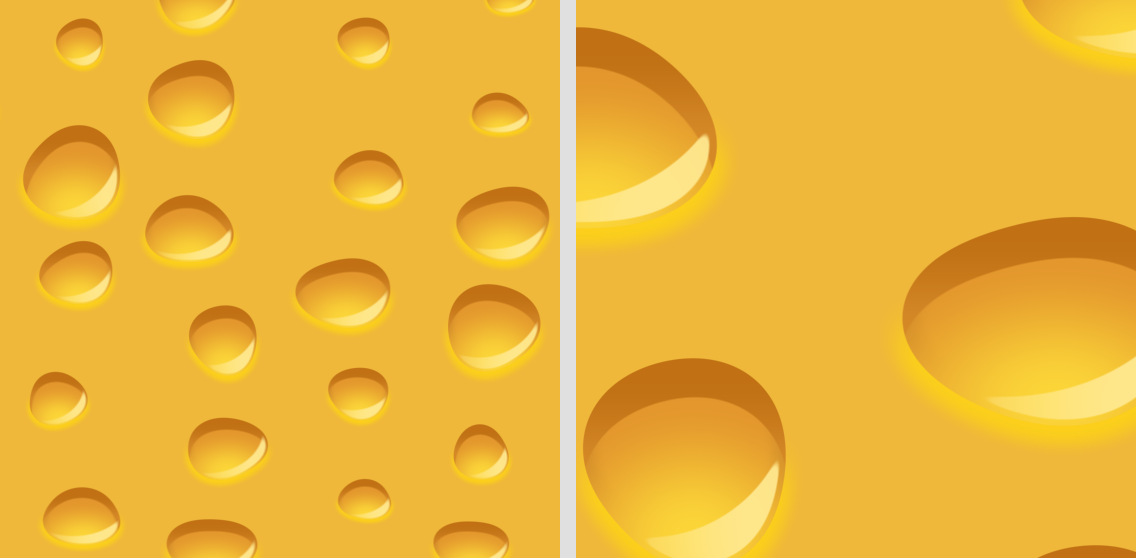
Left, the full canvas; right, a detail of the centre.
Give the GLSL for this texture, as a Shadertoy shader.

```glsl
// Cheese surface: flat amber with scattered glossy, egg-shaped holes.
// Holes sit on a jittered, staggered grid; each is a wobbly ellipse with a
// dark upper crescent, a warm inner gradient, a pale gloss and a glow below.

#define GRID vec2(4.0, 5.0)
#define JITTER vec2(0.34, 0.28)
#define MIN_RADIUS 0.041
#define MAX_RADIUS 0.089
#define CRESCENT_DEPTH 0.40
#define GLOW_REACH 0.30
#define CHEESE vec3(0.937, 0.720, 0.228)
#define SHADE vec3(0.755, 0.445, 0.080)
#define AMBER vec3(0.890, 0.590, 0.175)
#define YELLOW vec3(0.985, 0.835, 0.220)
#define GLOW vec3(0.985, 0.815, 0.100)
#define GLOSS vec3(1.000, 0.915, 0.570)

float hash(vec2 cell, float salt) {
    return fract(sin(dot(cell, vec2(127.1, 311.7)) + salt * 74.7) * 43758.5453);
}

// Distance to a unit circle whose radius wobbles into an egg shape.
float eggDistance(vec2 q, vec2 phase) {
    float angle = atan(q.y, q.x);
    float radius = 1.0 + 0.035 * cos(2.0 * angle + phase.x)
                       + 0.045 * cos(3.0 * angle + phase.y);
    return length(q) - radius;
}

float smoothMax(float a, float b, float k) {
    float h = max(k - abs(a - b), 0.0) / k;
    return max(a, b) + h * h * k * 0.25;
}

float cover(float d, float soft) {
    return 1.0 - smoothstep(-soft, soft, d);
}

vec2 rotate(vec2 v, float a) {
    return vec2(v.x * cos(a) - v.y * sin(a), v.x * sin(a) + v.y * cos(a));
}

// Interior colour; q spans -1..1 over the hole, rim is its edge distance.
vec3 holeColor(vec2 q, float rim, vec2 phase, float tilt, float soft) {
    // Shadowed wall, darkest at the top
    vec3 wall = mix(SHADE + vec3(0.08, 0.09, 0.07), SHADE, smoothstep(-0.1, 0.75, q.y));

    // Lit floor, glowing from the bottom
    float heat = 1.0 - smoothstep(0.05, 1.35, length((q - vec2(0.05, -0.75)) * vec2(0.85, 1.0)));
    vec3 lit = mix(AMBER, YELLOW, heat);
    lit *= 1.0 - 0.07 * smoothstep(-0.22, 0.0, rim) * smoothstep(-0.6, 0.1, q.y);
    vec2 shifted = rotate(q, tilt * 0.6) + vec2(0.0, CRESCENT_DEPTH);
    vec3 color = mix(wall, lit, cover(eggDistance(shifted, phase) - 0.02, soft * 1.5));

    // Gloss hugging the lower right rim, fading to the left
    vec2 g = rotate(q, tilt);
    float inner = 1.42 - length(g - vec2(-0.35, 0.70));
    float gloss = cover(smoothMax(rim + 0.06, inner, 0.10), soft * 1.5);
    gloss *= mix(0.35, 0.92, smoothstep(-0.65, 0.55, g.x));
    return mix(color, GLOSS, gloss);
}

void mainImage(out vec4 fragColor, in vec2 fragCoord) {
    vec2 p = fragCoord / iResolution.y;
    float pixel = 1.0 / iResolution.y;
    vec3 color = CHEESE;

    for (int i = -1; i <= 1; i++)
    for (int j = -1; j <= 1; j++) {
        // Alternate columns are shifted by half a cell
        float column = floor(p.x * GRID.x) + float(i);
        float stagger = 0.5 * mod(column, 2.0);
        vec2 cell = vec2(column, floor(p.y * GRID.y - stagger) + float(j));

        vec2 jitter = (vec2(hash(cell, 1.0), hash(cell, 2.0)) - 0.5) * JITTER;
        vec2 center = (cell + vec2(0.5, 0.5 + stagger) + jitter) / GRID;
        float width = mix(MIN_RADIUS, MAX_RADIUS, hash(cell, 3.0));
        vec2 size = width * vec2(1.0, mix(0.70, 1.03, hash(cell, 4.0)));
        vec2 phase = 6.2832 * vec2(hash(cell, 5.0), hash(cell, 6.0));
        float tilt = (hash(cell, 7.0) - 0.6) * 0.5;

        vec2 q = (p - center) / size;
        float soft = 0.8 * pixel / size.y;
        float rim = eggDistance(q, phase);

        // Light bleeding out around the lower edge
        float halo = eggDistance(q + vec2(0.0, 0.10), phase);
        float glow = 1.0 - smoothstep(-0.06, GLOW_REACH * 0.7, halo);
        glow *= smoothstep(0.30, -0.45, q.y);
        color = mix(color, GLOW, glow * 0.95);

        vec3 inside = holeColor(q, rim, phase, tilt, soft);
        color = mix(color, inside, cover(rim, soft));
    }
    fragColor = vec4(color, 1.0);
}
```
